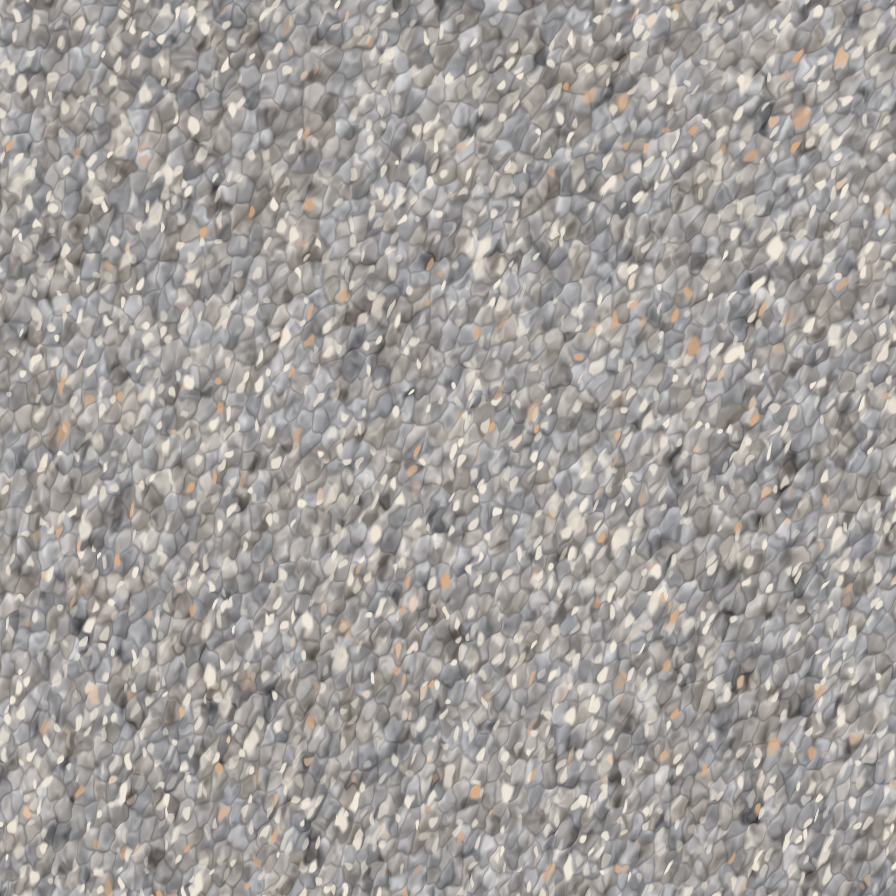
Reproduce this texture procedurally as a WebGL 1 fragment shader.

```glsl
precision highp float;
// Weathered asphalt: soft grey stones with dark gaps, strewn with pale flecks.
// Stones are a smoothed Voronoi pattern, flecks are jittered ellipses in two
// sizes; both live in a leaning, stretched grain space roughened by noise.

uniform vec2 u_resolution;

#define STONE_FREQ 62.0
#define SMALL_FLECK_FREQ 80.0
#define LARGE_FLECK_FREQ 47.0
#define SMALL_FLECK_SHARE 0.46
#define LARGE_FLECK_SHARE 0.13
#define STRETCH 1.45
#define LEAN 0.24
#define GRIT 0.36
#define GAP_DEPTH 0.13
#define STONE_GREY vec3(0.605, 0.592, 0.586)
#define CREAM vec3(0.96, 0.925, 0.865)
#define ORANGE vec3(0.86, 0.68, 0.53)

vec3 hash3(vec2 p) {
  vec3 q = fract(p.xyx * vec3(0.1031, 0.1030, 0.0973));
  q += dot(q, q.yxz + 33.33);
  return fract((q.xxy + q.yzz) * q.zyx);
}

float valueNoise(vec2 p) {
  vec2 cell = floor(p);
  vec2 f = fract(p);
  f = f * f * (3.0 - 2.0 * f);
  float low = mix(hash3(cell).x, hash3(cell + vec2(1.0, 0.0)).x, f.x);
  float high = mix(hash3(cell + vec2(0.0, 1.0)).x, hash3(cell + 1.0).x, f.x);
  return mix(low, high, f.y);
}

// Grain space: stretched along a lean that grows towards the right.
vec2 grainSpace(vec2 uv) {
  vec2 c = uv - 0.5;
  return vec2(c.x - LEAN * c.y - 0.2 * c.x * c.y, c.y / STRETCH) + 2.0;
}

// Returns stone tone, tint and side lighting (xyz) and gap darkness (w).
vec4 stones(vec2 p) {
  vec2 cell = floor(p);
  vec3 sum = vec3(0.0);
  float total = 0.0;
  float nearest = 8.0;
  float second = 8.0;
  for (int j = -1; j <= 1; j++) {
    for (int i = -1; i <= 1; i++) {
      vec2 id = cell + vec2(float(i), float(j));
      vec3 h = hash3(id);
      vec2 offset = p - id - h.xy;
      float dist = length(offset);
      float weight = exp(-14.0 * dist * dist);
      float light = dot(offset, vec2(-0.6, 0.8));
      sum += weight * vec3(h.z - 0.5, fract(h.z * 7.3) - 0.5, light);
      total += weight;
      second = min(second, max(nearest, dist));
      nearest = min(nearest, dist);
    }
  }
  float gap = 1.0 - smoothstep(0.0, 0.28, second - nearest);
  return vec4(sum / total, gap);
}

// Lays one layer of flecks over a colour.
vec3 addFlecks(vec3 color, vec2 p, float share, float seed) {
  vec2 cell = floor(p);
  for (int j = -1; j <= 1; j++) {
    for (int i = -1; i <= 1; i++) {
      vec2 id = cell + vec2(float(i), float(j));
      vec3 place = hash3(id + seed);
      vec3 look = hash3(id + seed + 57.0);
      float turn = (look.x - 0.5) * 1.6;
      vec2 offset = p - id - place.xy;
      offset = mat2(cos(turn), sin(turn), -sin(turn), cos(turn)) * offset;
      vec2 radius = vec2(mix(0.2, 0.42, look.y), mix(0.25, 0.52, look.z));
      float body = 1.0 - smoothstep(0.55, 1.2, length(offset / radius));
      float present = smoothstep(0.0, 0.04, share - place.z);
      float opacity = mix(0.3, 1.0, fract(look.x * 9.7 + look.z));
      float rust = smoothstep(0.85, 0.95, fract(look.y * 13.1));
      color = mix(color, mix(CREAM, ORANGE, rust), body * present * opacity);
    }
  }
  return color;
}

void main() {
  vec2 uv = gl_FragCoord.xy / min(u_resolution.x, u_resolution.y);
  vec2 grain = grainSpace(uv);

  // Ragged outlines
  vec2 ragged = vec2(valueNoise(grain * 130.0), valueNoise(grain * 130.0 + 71.0));
  grain += (ragged - 0.5) * 0.006;

  // Stones, grit and gaps
  vec4 stone = stones(grain * STONE_FREQ);
  float grit = 0.55 * valueNoise(grain * 95.0 + 19.0) + 0.45 * valueNoise(grain * 190.0);
  float patches = valueNoise(uv * 5.0 + 3.0) - 0.5;
  float crevice = smoothstep(0.68, 0.95, valueNoise(grain * 70.0 + 37.0));
  float tone = 0.13 * stone.x + 0.12 * stone.z + GRIT * (grit - 0.5) + 0.05 * patches;
  tone -= GAP_DEPTH * stone.w * (0.25 + grit) + 0.16 * crevice - 0.04;
  vec3 color = STONE_GREY + tone + stone.y * vec3(0.03, 0.0, -0.04);

  // Pale flecks, gathered in loose drifts
  float drift = 0.65 + 0.7 * valueNoise(uv * 11.0 + 8.0);
  color = addFlecks(color, grain * SMALL_FLECK_FREQ, SMALL_FLECK_SHARE * drift, 11.0);
  color = addFlecks(color, grain * LARGE_FLECK_FREQ, LARGE_FLECK_SHARE * drift, 83.0);

  gl_FragColor = vec4(clamp(color, 0.0, 1.0), 1.0);
}
```
